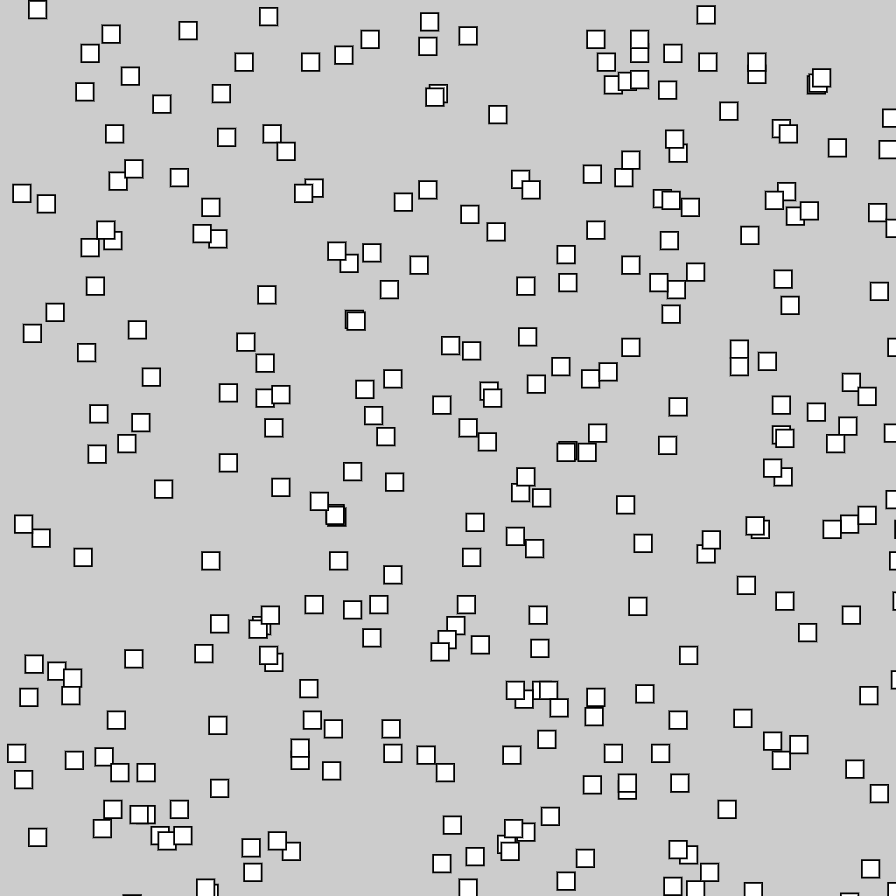
A WebGL 2 fragment shader for this pattern:

```glsl
#version 300 es
precision highp float;
precision highp int;

// Small white squares with thin black outlines, scattered at random on grey.
// Each square's top-left corner comes from an integer hash of its index;
// squares are painted in order, so later ones overlap earlier ones.

uniform vec2 u_resolution;
out vec4 fragColor;

const int SQUARE_COUNT = 300;
const float LATTICE = 512.0;             // corners snap to this many steps
const float SIDE = 11.0 / LATTICE;       // outer side, outline included
const float OUTLINE = 1.0 / LATTICE;

const vec3 GROUND = vec3(0.80);
const vec3 INK = vec3(0.0);
const vec3 FILL = vec3(1.0);

// Two uniform values in [0, 1) from an index and a seed (PCG mixing).
vec2 hash2(uint index, uint seed) {
    uvec2 v = uvec2(index, seed) * 1664525u + 1013904223u;
    v.x += v.y * 1664525u;
    v.y += v.x * 1664525u;
    v ^= v >> 16u;
    v.x += v.y * 1664525u;
    v.y += v.x * 1664525u;
    v ^= v >> 16u;
    return vec2(v >> 8u) / 16777216.0;
}

// Distance to an axis-aligned square, with sharp mitred corners.
float squareDistance(vec2 offset, float halfSide) {
    vec2 d = abs(offset) - halfSide;
    return max(d.x, d.y);
}

// Antialiased coverage of the inside of a distance field.
float coverage(float dist, float pixel) {
    return clamp(0.5 - dist / pixel, 0.0, 1.0);
}

// Paints one outlined square over the colour beneath it.
vec3 paintSquare(vec3 under, vec2 offset, float pixel) {
    float dist = squareDistance(offset, 0.5 * SIDE);
    vec3 body = mix(INK, FILL, coverage(dist + OUTLINE, pixel));
    return mix(under, body, coverage(dist, pixel));
}

void main() {
    vec2 point = gl_FragCoord.xy / u_resolution;
    point.y = 1.0 - point.y;             // measure down from the top edge
    float pixel = 1.0 / min(u_resolution.x, u_resolution.y);

    vec3 color = GROUND;
    for (int i = 0; i < SQUARE_COUNT; i++) {
        vec2 corner = floor(hash2(uint(i), 23u) * LATTICE) / LATTICE;
        color = paintSquare(color, point - corner - 0.5 * SIDE, pixel);
    }
    fragColor = vec4(color, 1.0);
}
```
